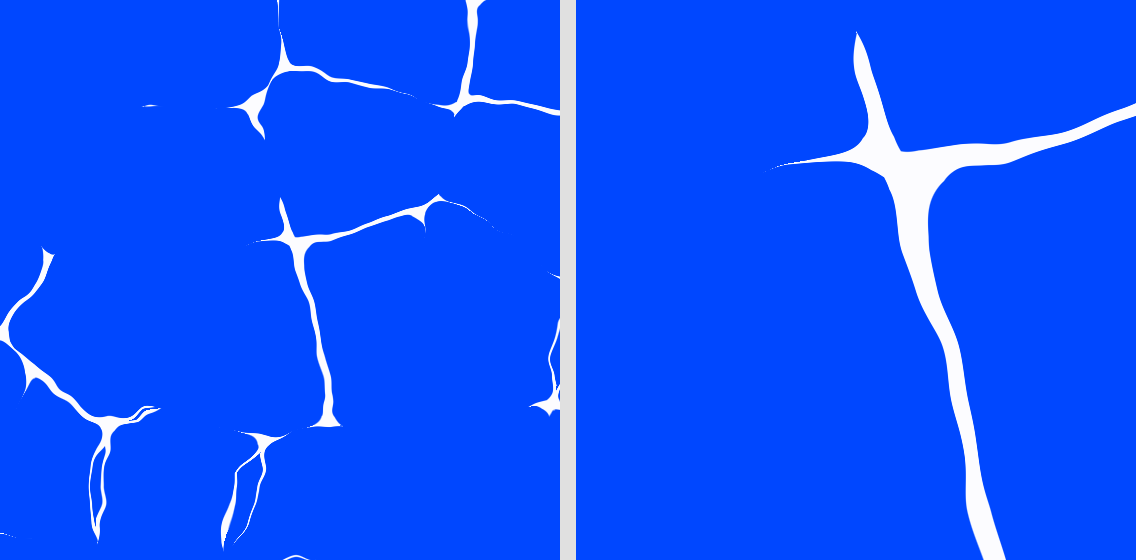
Left, the full canvas; right, a detail of the centre.
Give the GLSL for this texture, as a Shadertoy shader.

```glsl
// Broken white veins on flat blue: the borders of a warped Voronoi diagram.
// Each border is hashed to be a strand, a hollow double strand or a short
// stub; all swell where borders meet, and a slow noise wipes parts away.

const vec3 BLUE = vec3(0.0, 0.28, 1.0);
const vec3 WHITE = vec3(0.99, 0.99, 1.0);
const float CELLS = 3.8;          // cells across the canvas
const float JOINT_WIDTH = 0.046;  // half width where borders meet
const float JOINT_REACH = 0.075;  // how far the swelling extends

vec2 hash2(vec2 p) {
    vec3 q = fract(p.xyx * vec3(0.1031, 0.1030, 0.0973));
    q += dot(q, q.yzx + 33.33);
    return fract((q.xx + q.yz) * q.zy);
}

vec2 noise2(vec2 p) {
    vec2 i = floor(p);
    vec2 f = fract(p);
    vec2 u = f * f * (3.0 - 2.0 * f);
    vec2 low = mix(hash2(i), hash2(i + vec2(1, 0)), u.x);
    vec2 high = mix(hash2(i + vec2(0, 1)), hash2(i + vec2(1, 1)), u.x);
    return mix(low, high, u.y);
}

vec2 site(vec2 cell) {
    return cell + 0.1 + 0.8 * hash2(cell);
}

// Distances to the nearest two borders, and a random pair for the nearest
void voronoiBorders(vec2 p, out float near, out float next, out vec2 seed) {
    vec2 home = floor(p);
    vec2 owner = home;
    float best = 1e5;
    for (int y = -1; y <= 1; y++)
    for (int x = -1; x <= 1; x++) {
        vec2 cell = home + vec2(x, y);
        vec2 r = site(cell) - p;
        if (dot(r, r) < best) {
            best = dot(r, r);
            owner = cell;
        }
    }
    vec2 a = site(owner) - p;
    near = next = 1e5;
    seed = vec2(0.0);
    for (int y = -2; y <= 2; y++)
    for (int x = -2; x <= 2; x++) {
        if (x == 0 && y == 0) continue;
        vec2 cell = owner + vec2(x, y);
        vec2 b = site(cell) - p;
        float d = dot(0.5 * (a + b), normalize(b - a));
        if (d < near) {
            next = near;
            near = d;
            seed = hash2(owner + cell + 71.0);
        } else {
            next = min(next, d);
        }
    }
}

// Signed distance to a vein; along grows from zero at a joint
float vein(float across, float along, vec2 seed, float fade, float ripple) {
    float swell = JOINT_WIDTH * exp(-along / JOINT_REACH);
    float leave = smoothstep(0.0, 0.12, along);
    float gap = 0.0;
    float body = -0.006;
    if (seed.x < 0.3) {
        body = 0.0055;
        gap = mix(0.025, 0.11, seed.y) * smoothstep(0.03, 0.24, along);
    } else if (seed.x < 0.58) {
        body = mix(0.005, 0.018, seed.y) * mix(0.7, 1.3, ripple);
    }
    float width = swell + body * leave - fade;
    return abs(across - gap) - width;
}

void mainImage(out vec4 fragColor, in vec2 fragCoord) {
    vec2 p = fragCoord / iResolution.y * CELLS + 23.0;
    float pixel = CELLS / iResolution.y;

    // Wavy strands: one slow bend and one fine wobble
    vec2 wobble = noise2(p * 8.0);
    vec2 q = p + 0.12 * (noise2(p * 2.2 + 9.0) - 0.5) + 0.05 * (wobble - 0.5);

    float near, next;
    vec2 seed;
    voronoiBorders(q, near, next, seed);

    // Slow patches where veins taper off and vanish
    float fade = 0.07 * smoothstep(0.48, 0.75, noise2(p * 1.4 + 40.0).x);

    float d = vein(near, next - near, seed, fade, wobble.x);
    float ink = 1.0 - smoothstep(-0.6 * pixel, 0.6 * pixel, d);
    fragColor = vec4(mix(BLUE, WHITE, ink), 1.0);
}
```
